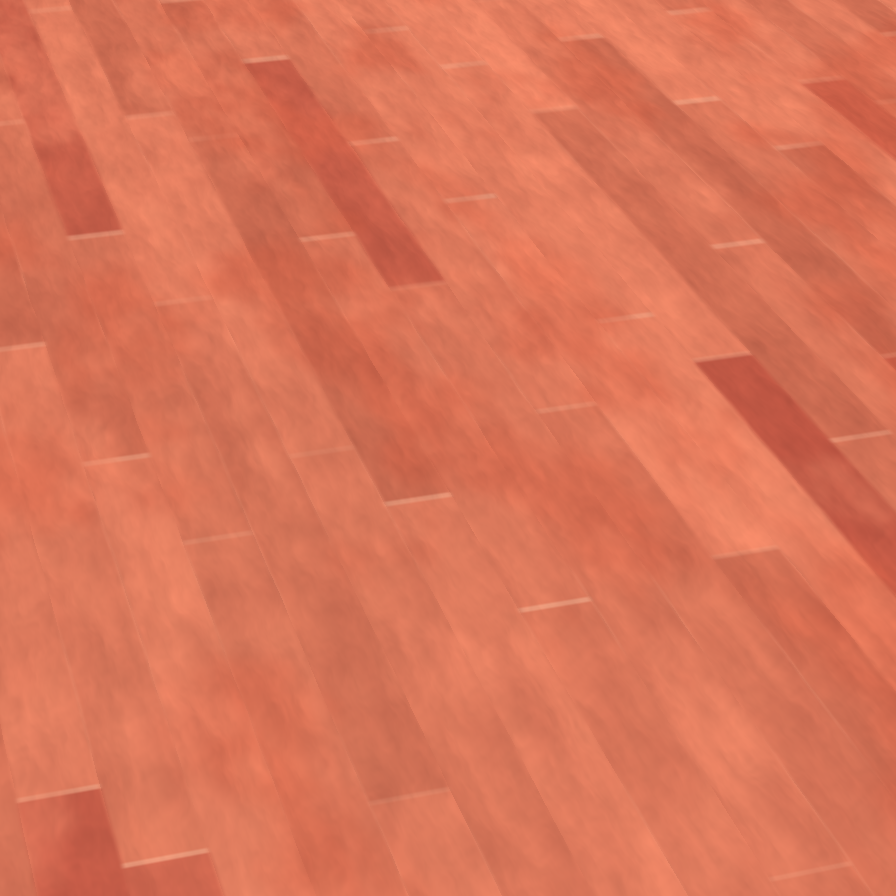
Reproduce this texture procedurally as a WebGL 1 fragment shader.

```glsl
precision highp float;
// Reddish hardwood floor: staggered boards running diagonally in perspective.

uniform vec2 u_resolution;

float hash(vec2 p) {
  vec3 q = fract(p.xyx * vec3(0.1031, 0.1030, 0.0973));
  q += dot(q, q.yzx + 33.33);
  return fract((q.x + q.y) * q.z);
}

float noise(vec2 p) {
  vec2 i = floor(p), f = fract(p);
  f = f * f * (3.0 - 2.0 * f);
  return mix(mix(hash(i), hash(i + vec2(1.0, 0.0)), f.x),
             mix(hash(i + vec2(0.0, 1.0)), hash(i + vec2(1.0, 1.0)), f.x), f.y);
}

float fbm(vec2 p) {
  float sum = 0.0, amp = 0.53;
  for (int i = 0; i < 4; i++) {
    sum += amp * noise(p);
    p = p * 2.03 + 17.3;
    amp *= 0.5;
  }
  return sum;
}

// Stain of one whole board
vec3 stain(vec2 id) {
  float tone = hash(id + 41.7);
  vec3 wood = mix(vec3(0.765, 0.395, 0.300), vec3(0.930, 0.525, 0.400), 0.05 + 0.95 * tone);
  float red = smoothstep(0.82, 0.90, hash(id + 7.3));
  return mix(wood, vec3(0.740, 0.325, 0.255), 0.85 * red);
}

// Boards of one row, with a pale butt joint stepping steadily from row to row;
// unit is the canvas size of one step along
vec3 boardRow(float row, float along, float unit) {
  float t = along / 2.6 + 0.3 * row - 3.515;
  float cell = floor(t);
  float joint = 0.5 + 0.28 * (hash(vec2(row, cell)) - 0.5);
  float d = (t - cell - joint) * 2.6 * unit;
  vec3 wood = mix(stain(vec2(row, cell)), stain(vec2(row, cell + 1.0)),
                  smoothstep(-0.003, 0.003, d));
  float glint = 0.2 + 0.6 * hash(vec2(cell, row) + 19.0);
  return mix(wood, vec3(0.93, 0.64, 0.52), glint * (1.0 - smoothstep(0.001, 0.0045, abs(d))));
}

void main() {
  vec2 p = gl_FragCoord.xy / u_resolution;

  // Floor coordinates from the two vanishing points on the horizon
  float depth = 1.939 - p.y;
  float across = ((p.x + 0.378) / depth - 0.27) / 0.0535;
  float along = (10.4 - p.x) / depth;
  float unit = depth / along;

  // Neighbouring rows meet in a soft, barely wavering edge
  float row = floor(across - 0.5);
  float side = (fract(across - 0.5) - 0.5) * 0.0535 * depth;
  side += 0.002 * (noise(vec2(row * 3.7, along * 7.0)) - 0.5);
  float edge = smoothstep(-0.005, 0.005, side);
  vec3 color = mix(boardRow(row, along, unit), boardRow(row + 1.0, along, unit), edge);

  // Faint, broken seams along the boards
  float seam = 1.0 - smoothstep(0.0005, 0.0035, abs(side));
  float broken = smoothstep(0.45, 0.8, noise(vec2(row * 5.7, along * 2.5)));
  color = mix(color, vec3(0.91, 0.57, 0.45), 0.22 * seam * broken);

  // Dull sheen in the lower left, lighter wash towards the far end
  float sheen = 1.0 - smoothstep(0.05, 0.50, length((p - vec2(0.33, 0.33)) * vec2(1.2, 0.8)));
  color = mix(color, vec3(0.80, 0.45, 0.34), 0.25 * sheen);
  color = mix(color, vec3(0.91, 0.51, 0.39), 0.18 * smoothstep(0.45, 1.0, p.y));

  // Warm red and pale peach clouds crossing the boards
  float warm = smoothstep(0.50, 0.75, fbm(vec2(across * 0.5, along * 1.4) + 50.0));
  float pale = smoothstep(0.50, 0.78, fbm(vec2(across * 0.8, along * 2.2) + 90.0));
  color = mix(color, vec3(0.830, 0.380, 0.275), 0.45 * warm);
  color = mix(color, vec3(0.935, 0.530, 0.405), 0.42 * pale);

  // Blotchy figure and fibres, shifted from row to row, under fine mottling
  float shift = 31.0 * hash(vec2(row + step(0.0, side), 8.0));
  vec2 grain = vec2(across, along + shift);
  float figure = fbm(grain * vec2(2.2, 4.0)) - 0.5;
  float fibre = fbm(vec2(across * 7.0 + 2.5 * figure, grain.y * 8.0)) - 0.5;
  float mottle = noise(p * 130.0 + 6.0 * figure) - 0.5;
  color *= 1.0 + vec3(0.13, 0.18, 0.17) * figure + 0.10 * fibre + 0.025 * mottle;

  gl_FragColor = vec4(clamp(color, 0.0, 1.0), 1.0);
}
```
